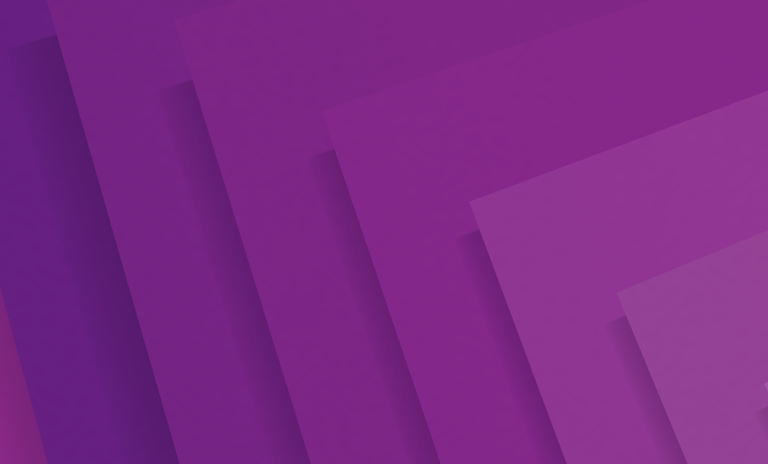
Reproduce this background procedurally as a WebGL 2 fragment shader.

```glsl
#version 300 es
precision highp float;
// Overlapping tilted purple paper sheets, stepping down to the right with soft side shadows.

uniform vec2 u_resolution;
out vec4 fragColor;

// Sheet colours from the rearmost to the front
const vec3 SHEET[7] = vec3[7](
    vec3(0.405, 0.125, 0.505), vec3(0.463, 0.141, 0.520),
    vec3(0.492, 0.148, 0.527), vec3(0.518, 0.155, 0.541),
    vec3(0.563, 0.212, 0.573), vec3(0.582, 0.258, 0.586),
    vec3(0.620, 0.330, 0.625));

// Position in a tilted sheet: x runs in from its left side, y down from its top
vec2 sheetSpace(vec2 p, float i) {
    vec2 corner = vec2(-0.261, -0.349) + i * vec2(0.318, 0.196);
    float slope = 0.27 + 0.0128 * i + 0.0032 * i * i;
    vec2 down = normalize(vec2(slope, 1.0));
    vec2 right = vec2(down.y, -down.x);
    return vec2(dot(p - corner, right), dot(p - corner, down));
}

// Shadow cast past the left side, starting some way below the corner
float sideShadow(vec2 s, float i, float pixel) {
    float start = 0.043 + 0.41 * exp(-0.75 * i);
    float width = 0.03 + 0.125 / (max(i, 1.0) + 0.4);
    float fade = pow(clamp(1.0 + s.x / width, 0.0, 1.0), 0.75);
    return fade * smoothstep(-1.5 * pixel, 1.5 * pixel, s.y - start);
}

void main() {
    // Height is one unit, with y measured down from the top
    float pixel = 1.0 / u_resolution.y;
    vec2 p = vec2(gl_FragCoord.x, u_resolution.y - gl_FragCoord.y) * pixel;

    vec3 color = vec3(0.57, 0.17, 0.555);
    for (int k = 0; k < 7; k++) {
        float i = float(k);
        vec2 s = sheetSpace(p, i);
        color *= 1.0 - vec3(0.17, 0.17, 0.14) * sideShadow(s, i, pixel);

        // Sheets warm slightly away from their left side
        vec3 paper = SHEET[k] + vec3(0.012, 0.003, 0.002) * (smoothstep(0.0, 0.6, s.x) - 0.4);
        float inside = clamp(min(s.x, s.y) / pixel + 0.5, 0.0, 1.0);
        color = mix(color, paper, inside);
    }

    // Faint mottling of the paper
    float mottle = sin(p.x * 61.0 + 2.0 * sin(p.y * 47.0)) * sin(p.y * 73.0 + 2.0 * sin(p.x * 39.0));
    fragColor = vec4(color + 0.002 * mottle, 1.0);
}
```
